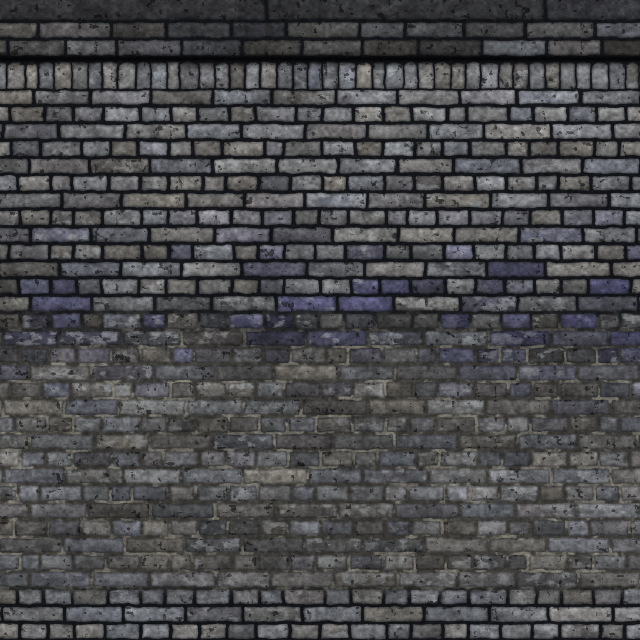
A three.js fragment shader for this texture:

```glsl
// Weathered grey brick wall in English bond, with a soldier course and dark coping on top.
varying vec2 vUv;

float hash(vec2 p) {
  return fract(sin(dot(p, vec2(127.1, 311.7))) * 43758.5);
}

float noise(vec2 p) {
  vec2 i = floor(p), f = fract(p);
  f = f * f * (3.0 - 2.0 * f);
  return mix(mix(hash(i), hash(i + vec2(1, 0)), f.x),
             mix(hash(i + vec2(0, 1)), hash(i + vec2(1, 1)), f.x), f.y);
}

float fbm(vec2 p) {
  float sum = 0.0, amp = 0.53;
  for (int i = 0; i < 4; i++) {
    sum += amp * noise(p);
    p = p * 2.03 + 17.3;
    amp *= 0.5;
  }
  return sum;
}

float bump(float x, float centre, float spread) {
  float d = (x - centre) / spread;
  return exp(-d * d);
}

// Irregular position of the n-th vertical joint in a course
float joint(float n, float row, float jitter) {
  return n + jitter * (hash(vec2(n, row + 50.0)) - 0.5);
}

void main() {
  vec2 p = vec2(vUv.x, 1.0 - vUv.y); // y runs down from the coping
  vec2 q = p + 0.0045 * (vec2(fbm(p * 70.0), fbm(p * 70.0 + 40.0)) - 0.5);

  // Main bond: 31 courses, headers alternating with stretchers
  float height = 0.835 / 31.0;
  float row = floor((q.y - 0.165) / height);
  float top = 0.165 + row * height;
  bool header = mod(row, 2.0) < 0.5;
  float width = header ? 1.0 / 21.0 : 1.0 / 10.5;
  float shift = header ? 0.5 : 0.5 * mod(floor(row / 2.0), 2.0);
  float jitter = header ? 0.42 : 0.12;

  // Special courses above the main bond
  bool soldier = q.y > 0.089 && q.y < 0.139;
  bool coping = q.y < 0.033;
  if (q.y < 0.165) { row = -1.0; top = 0.139; height = 0.026; width = 1.0 / 10.5; shift = 0.5; jitter = 0.12; }
  if (soldier) { row = -2.0; top = 0.094; height = 0.046; width = 1.0 / 40.5; jitter = 0.25; }
  if (q.y < 0.089) { row = -3.0; top = 0.061; height = 0.028; shift = 0.0; width = 1.0 / 10.5; jitter = 0.3; }
  if (q.y < 0.061) { row = -4.0; top = 0.033; shift = 0.25; }
  if (coping) { row = -5.0; top = -0.02; height = 0.053; width = 0.5; }

  // Brick cell between two jittered joints
  float c = q.x / width + shift;
  float n = floor(c);
  if (c < joint(n, row, jitter)) n -= 1.0;
  else if (c > joint(n + 1.0, row, jitter)) n += 1.0;
  float left = joint(n, row, jitter);
  float right = joint(n + 1.0, row, jitter);
  vec2 id = vec2(n, row);
  vec2 extent = 0.5 * vec2((right - left) * width, height);
  vec2 pos = vec2((c - left) * width, q.y - top) - extent;

  // Joints are deep and dark above and at the foot, filled in between
  float filled = smoothstep(0.46, 0.57, p.y) * (1.0 - smoothstep(0.9, 0.94, p.y));
  float gap = mix(0.0021, 0.0017, filled) * (soldier ? 0.5 : 1.0) + 0.0008 * hash(id + 3.0);
  vec2 e = abs(pos) - extent + gap + 0.003;
  float d = length(max(e, 0.0)) + min(max(e.x, e.y), 0.0) - 0.003;
  if (soldier) {
    float scallop = pos.x / extent.x;
    d = max(d, 0.003 + 0.008 * scallop * scallop * hash(id + 8.0) - pos.y - extent.y);
  }
  float brickMask = 1.0 - smoothstep(-0.0011, 0.0011, d);

  // Brick tone: height zones, then variation per brick
  float rnd = hash(id + 11.0);
  float tone = 0.345 + 0.075 * (1.0 - smoothstep(0.36, 0.5, p.y))
             + 0.07 * bump(p.y, 0.75, 0.04) + 0.085 * smoothstep(0.9, 0.95, p.y)
             - 0.05 * bump(p.y, 0.52, 0.05);
  if (q.y < 0.089) tone = 0.27;
  if (coping) tone = 0.2;
  tone += (coping ? 0.0 : 0.15) * (rnd - 0.5);
  vec3 tint = mix(vec3(1.03, 1.0, 0.95), vec3(0.97, 1.0, 1.05), hash(id + 23.0));
  float purple = smoothstep(0.5, 0.85, hash(id + 31.0))
               * (bump(p.y, 0.48, 0.1) * (0.7 + 0.4 * p.x) + 0.15);
  tint = mix(tint, vec3(0.8, 0.8, 1.06), purple);
  if (hash(id + 47.0) > 0.994) tint = vec3(0.78, 1.02, 1.08);

  // Worn face: stains, pale bloom, grit and pits
  float stain = fbm(p * vec2(55.0, 75.0) + rnd * 9.0);
  float grit = fbm(p * 190.0);
  vec3 brick = tone * tint * (0.72 + 0.56 * stain) * (0.7 + 0.6 * grit);
  float bloom = smoothstep(0.5, 0.68, fbm(p * vec2(70.0, 110.0) + 5.0 + rnd * 20.0));
  bloom *= smoothstep(0.35, 0.9, hash(id + 61.0)) * (p.y < 0.089 ? 0.15 : 1.0);
  brick = mix(brick, vec3(0.55, 0.56, 0.57) * (0.75 + 0.5 * grit), 0.6 * bloom);
  brick *= 1.0 - 0.5 * smoothstep(0.66, 0.78, fbm(p * 120.0 + 80.0));

  // Rounded edges: lit above, shaded below and along the rim
  brick *= 1.0 - 0.12 * pos.y / extent.y;
  brick *= mix(0.72, 1.0, smoothstep(0.0, 0.0045, -d));
  if (soldier) brick *= mix(0.5, 1.05, smoothstep(0.0, 0.018, pos.y + extent.y));

  // Mortar with pale crumbs where the joints are filled
  vec3 mortar = mix(vec3(0.075, 0.08, 0.095), vec3(0.235, 0.23, 0.215), filled);
  float crumbs = smoothstep(0.5, 0.65, fbm(p * 45.0 + 60.0)) * filled;
  mortar = mix(mortar, vec3(0.49, 0.48, 0.44), 0.8 * crumbs) * (0.65 + 0.7 * grit);
  vec3 color = mix(mortar, brick, brickMask);

  // Broad soot and a cast shadow under the projecting courses
  color *= 0.86 + 0.28 * fbm(p * 7.0);
  color *= 1.0 - 0.75 * bump(p.y, 0.092, 0.005);
  gl_FragColor = vec4(color, 1.0);
}
```
